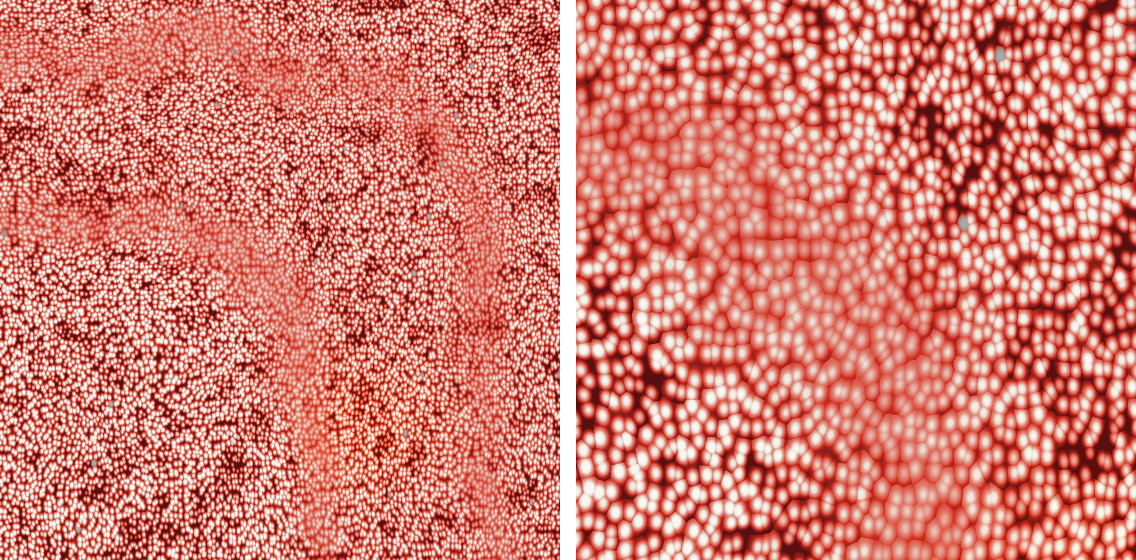
Left: the whole. Right: its middle third, enlarged.
Reproduce this texture procedurally as a WebGL 2 fragment shader.

```glsl
#version 300 es
precision highp float;
// Dense pile of tiny pale-tipped red grains with dark gaps and soft worn bands.

#define GRAIN_DENSITY vec2(118.0, 84.0)
#define DENSITY_GROWTH vec2(14.0, 16.0)
#define JITTER 0.8
#define FALLOFF 4.0
#define GRAIN_VARIATION 0.30
#define CONTRAST 1.2
#define GAP_DEPTH 0.42
#define HAZE_STRENGTH 0.55
#define LEAN 0.018
#define SPECK_SHARE 0.006

uniform vec2 u_resolution;
out vec4 fragColor;

float hash(vec2 p) {
    return fract(sin(dot(p, vec2(127.1, 311.7))) * 43758.5453);
}

vec2 hash2(vec2 p) {
    return vec2(hash(p), hash(p + 57.3));
}

float noise(vec2 p) {
    vec2 i = floor(p), f = fract(p);
    f = f * f * (3.0 - 2.0 * f);
    return mix(mix(hash(i), hash(i + vec2(1, 0)), f.x),
               mix(hash(i + vec2(0, 1)), hash(i + vec2(1, 1)), f.x), f.y);
}

float fbm(vec2 p) {
    return 0.6 * noise(p) + 0.4 * noise(p * 2.1 + 17.0);
}

// Rounded fold around the lower left corner: 1.0 lies on the fold.
float fold(vec2 p, vec2 radii, float power) {
    vec2 q = pow(max(p, 0.0) / radii, vec2(power));
    return pow(q.x + q.y, 1.0 / power);
}

// Offset to the nearest grain centre (xy) and its random value (z).
vec3 nearestGrain(vec2 p) {
    vec2 cell = floor(p);
    vec3 best = vec3(9.0);
    for (int y = -1; y <= 1; y++)
    for (int x = -1; x <= 1; x++) {
        vec2 id = cell + vec2(x, y);
        vec2 r = p - id - 0.5 - JITTER * (hash2(id) - 0.5);
        if (dot(r, r) < dot(best.xy, best.xy)) best = vec3(r, hash(id + 113.9));
    }
    return best;
}

// Deep red through pink to ivory.
vec3 ramp(float t) {
    vec3 c = mix(vec3(0.34, 0.06, 0.06), vec3(0.56, 0.12, 0.11), smoothstep(-0.15, 0.08, t));
    c = mix(c, vec3(0.79, 0.16, 0.11), clamp((t - 0.08) / 0.14, 0.0, 1.0));
    c = mix(c, vec3(0.86, 0.36, 0.30), clamp((t - 0.22) / 0.15, 0.0, 1.0));
    c = mix(c, vec3(0.87, 0.51, 0.46), clamp((t - 0.37) / 0.18, 0.0, 1.0));
    c = mix(c, vec3(0.90, 0.69, 0.64), clamp((t - 0.55) / 0.19, 0.0, 1.0));
    c = mix(c, vec3(0.92, 0.90, 0.86), clamp((t - 0.74) / 0.17, 0.0, 1.0));
    return mix(c, vec3(0.98, 0.97, 0.95), smoothstep(0.95, 1.2, t));
}

vec3 pile(vec2 uv) {
    // Broad folds, worn bands and the brighter lower left
    vec2 wobble = uv + 0.12 * (vec2(fbm(uv * 6.0), fbm(uv * 6.0 + 40.0)) - 0.5);
    float inner = fold(wobble, vec2(0.56, 0.62), 3.0);
    float outer = fold(wobble, vec2(0.87, 0.92), 4.0);
    float haze = exp(-pow((inner - 1.0) / 0.10, 2.0)) + 0.8 * exp(-pow((outer - 1.0) / 0.06, 2.0));
    haze = clamp(haze * (0.5 + fbm(uv * 14.0)), 0.0, 1.0);
    float lit = 1.0 - smoothstep(0.85, 1.15, inner);

    // Grains on a leaning, gradually tightening grid
    vec2 bent = uv + LEAN * vec2(noise(uv * 8.0), noise(uv * 7.0 + 9.0));
    vec3 grain = nearestGrain(bent * GRAIN_DENSITY + bent * bent * DENSITY_GROWTH);
    float tone = exp(-FALLOFF * dot(grain.xy, grain.xy));
    tone += 0.12 * dot(grain.xy, vec2(-0.6, 0.8));
    tone += GRAIN_VARIATION * (grain.z - 0.5);

    // Dark openings between clusters, with a few deep pits
    float gap = smoothstep(0.52, 0.82, fbm(bent * vec2(48.0, 40.0)));
    float pit = smoothstep(0.80, 0.92, noise(uv * 17.0 + 5.0));
    tone = 0.5 + (tone - 0.5) * CONTRAST * (1.0 + 0.15 * lit);
    tone += 0.05 + 0.06 * lit - GAP_DEPTH * gap * (1.0 - 0.6 * haze) - 0.3 * pit;
    tone = mix(tone, 0.48, HAZE_STRENGTH * haze);

    // Warm patch and rare grey grains
    vec3 color = ramp(tone);
    float warm = exp(-dot(uv - vec2(0.66, 0.24), uv - vec2(0.66, 0.24)) / 0.015);
    color += warm * vec3(0.06, 0.0, -0.05);
    float speck = step(1.0 - SPECK_SHARE, grain.z) * smoothstep(0.1, 0.6, tone);
    return mix(color, vec3(0.52, 0.55, 0.54), 0.7 * speck);
}

void main() {
    // Four samples per pixel keep the small grains smooth
    float size = min(u_resolution.x, u_resolution.y);
    vec3 sum = vec3(0.0);
    for (int i = 0; i < 4; i++) {
        vec2 shift = vec2(i % 2, i / 2) * 0.5 - 0.25;
        sum += pile((gl_FragCoord.xy + shift) / size);
    }
    fragColor = vec4(clamp(sum * 0.25, 0.0, 1.0), 1.0);
}
```
